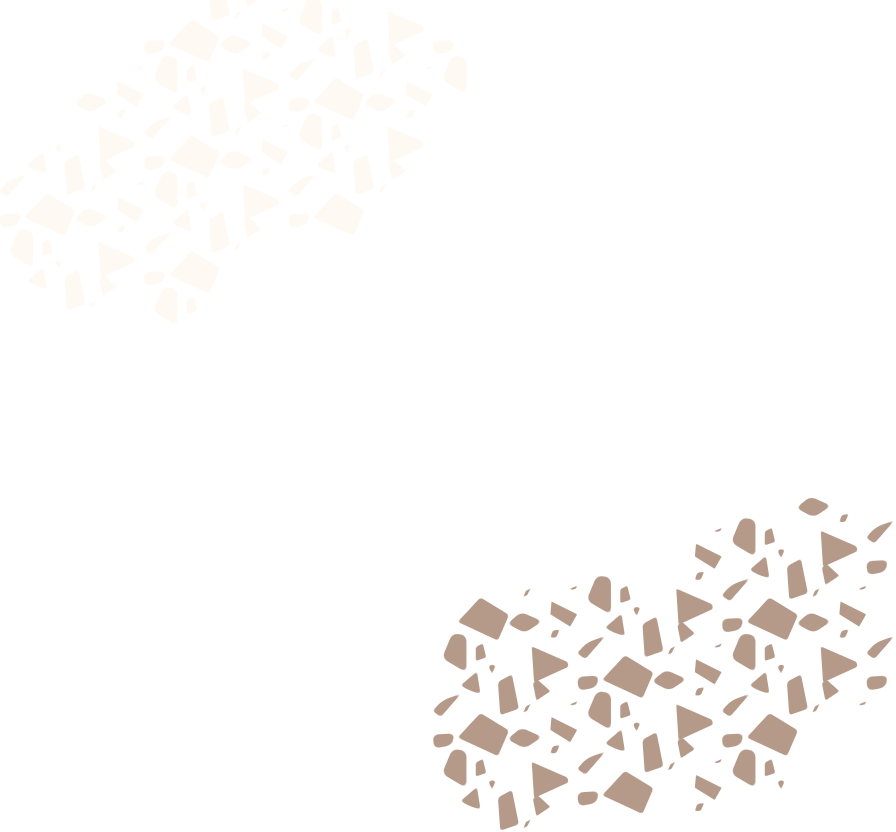
Reproduce this background procedurally as a Shadertoy shader.

```glsl
// Two drifts of terrazzo chips on white paper: a pale one above, a brown one below.
// One set of rounded quads repeats on a half-drop lattice; each whole chip is
// kept only where its centre falls inside the outline of a drift.

// Page space: x to the right, y down from the top, PAGE_HEIGHT units tall.
const float PAGE_HEIGHT = 714.0;
const vec2 LATTICE_ANCHOR = vec2(414.3, 531.2);
const vec2 LATTICE_STEP = vec2(124.0, 99.2);

const vec3 PAPER = vec3(1.0);
const vec3 BROWN = vec3(0.71, 0.605, 0.54);
const vec3 CREAM = vec3(1.0, 0.976, 0.957);

// Outlines of the drifts
const int OUTLINE_SIZE = 24;
const vec2 BROWN_OUTLINE[OUTLINE_SIZE] = vec2[](
    vec2(368, 590), vec2(383, 555), vec2(405, 516), vec2(486, 499),
    vec2(540, 503), vec2(590, 490), vec2(606, 446), vec2(634, 450),
    vec2(690, 425), vec2(728, 436), vec2(758, 445), vec2(758, 608),
    vec2(685, 612), vec2(675, 675), vec2(610, 698), vec2(590, 698),
    vec2(590, 668), vec2(565, 664), vec2(560, 692), vec2(480, 690),
    vec2(465, 712), vec2(430, 712), vec2(395, 692), vec2(368, 650));
const vec2 CREAM_OUTLINE[OUTLINE_SIZE] = vec2[](
    vec2(-5, 200), vec2(-5, 150), vec2(30, 131), vec2(50, 118),
    vec2(70, 80), vec2(115, 50), vec2(122, 32), vec2(200, -5),
    vec2(300, -5), vec2(372, 15), vec2(405, 65), vec2(368, 108),
    vec2(330, 165), vec2(315, 200), vec2(245, 195), vec2(208, 217),
    vec2(185, 245), vec2(168, 265), vec2(130, 265), vec2(120, 232),
    vec2(100, 250), vec2(85, 264), vec2(50, 264), vec2(0, 225));

// Even-odd test of a point against an outline
bool isInside(vec2 p, vec2 outline[OUTLINE_SIZE]) {
    bool inside = false;
    vec2 a = outline[OUTLINE_SIZE - 1];
    for (int i = 0; i < OUTLINE_SIZE; i++) {
        vec2 b = outline[i];
        if ((a.y > p.y) != (b.y > p.y) &&
            p.x < a.x + (b.x - a.x) * (p.y - a.y) / (b.y - a.y)) inside = !inside;
        a = b;
    }
    return inside;
}

float smoothMax(float a, float b, float k) {
    float h = max(k - abs(a - b), 0.0) / k;
    return max(a, b) + h * h * k * 0.25;
}

// Signed distance to the line from a to b, positive outside a clockwise shape
float edge(vec2 p, vec2 a, vec2 b) {
    vec2 e = normalize(b - a);
    return dot(p - a, vec2(e.y, -e.x));
}

// Offset from the nearest lattice copy of a point; odd columns drop half a row
vec2 wrapToLattice(vec2 q) {
    float column = round(q.x / LATTICE_STEP.x);
    q -= column * LATTICE_STEP * vec2(1.0, 0.5);
    q.y -= LATTICE_STEP.y * round(q.y / LATTICE_STEP.y);
    return q;
}

// Paints every kept copy of one convex chip, corners given clockwise
void paintChip(inout vec3 color, vec2 p, float pixel, float rounding,
               vec2 a, vec2 b, vec2 c, vec2 d) {
    vec2 centre = (a + b + c + d) * 0.25;
    vec2 offset = wrapToLattice(p - LATTICE_ANCHOR - centre);
    vec2 q = offset + centre;
    float dist = smoothMax(smoothMax(edge(q, a, b), edge(q, c, d), rounding),
                           smoothMax(edge(q, b, c), edge(q, d, a), rounding), rounding);
    float cover = clamp(0.5 - dist / pixel, 0.0, 1.0);
    if (cover <= 0.0) return;
    vec2 home = p - offset;
    if (isInside(home, BROWN_OUTLINE)) color = mix(color, BROWN, cover);
    else if (isInside(home, CREAM_OUTLINE)) color = mix(color, CREAM, cover);
}

void mainImage(out vec4 fragColor, in vec2 fragCoord) {
    float pixel = PAGE_HEIGHT / iResolution.y;
    vec2 p = vec2(fragCoord.x, iResolution.y - fragCoord.y) * pixel;
    vec3 color = PAPER;

    // Large chips: diamond, triangle, slab, egg
    paintChip(color, p, pixel, 3.0, vec2(-2, -18.5), vec2(22.5, -3.5), vec2(13, 18.5), vec2(-21.5, 2.5));
    paintChip(color, p, pixel, 2.0, vec2(42, 23.5), vec2(73, 37), vec2(73.5, 41), vec2(44, 54.5));
    paintChip(color, p, pixel, 3.0, vec2(13, 54), vec2(25, 47.5), vec2(31, 77), vec2(15, 82.5));
    paintChip(color, p, pixel, 6.0, vec2(-35, 33.5), vec2(-26, 12), vec2(-14, 14), vec2(-14, 46));

    // Medium chips: leaf, bar, sliver, oval, wedge, drop
    paintChip(color, p, pixel, 5.0, vec2(21, 4), vec2(33, -6), vec2(51, 2), vec2(36, 12));
    paintChip(color, p, pixel, 1.0, vec2(59, -15), vec2(81, -4), vec2(75, 6.5), vec2(58, -4));
    paintChip(color, p, pixel, 3.0, vec2(-43, 79), vec2(-35, 70), vec2(-18.5, 64), vec2(-36, 84));
    paintChip(color, p, pixel, 6.0, vec2(-43, 0), vec2(-24, -1), vec2(-26, 9), vec2(-42, 12));
    paintChip(color, p, pixel, 3.0, vec2(-19, 57), vec2(-5, 45), vec2(-2, 64), vec2(-10, 62.5));
    paintChip(color, p, pixel, 2.0, vec2(43, 55), vec2(47, 52), vec2(58, 62), vec2(46, 70));

    // Small crumbs
    paintChip(color, p, pixel, 2.0, vec2(-6, 24), vec2(0, 21), vec2(3, 33), vec2(-6, 36));
    paintChip(color, p, pixel, 2.0, vec2(60, 10), vec2(66, 9), vec2(63, 16), vec2(58, 16));
    paintChip(color, p, pixel, 2.0, vec2(5, 41), vec2(7, 39), vec2(11, 40), vec2(8, 47));
    paintChip(color, p, pixel, 1.0, vec2(37, 75), vec2(41, 73), vec2(38, 79), vec2(35, 80));
    paintChip(color, p, pixel, 1.0, vec2(75, -26), vec2(81, -28.5), vec2(80, -26), vec2(76, -25));

    fragColor = vec4(color, 1.0);
}
```
